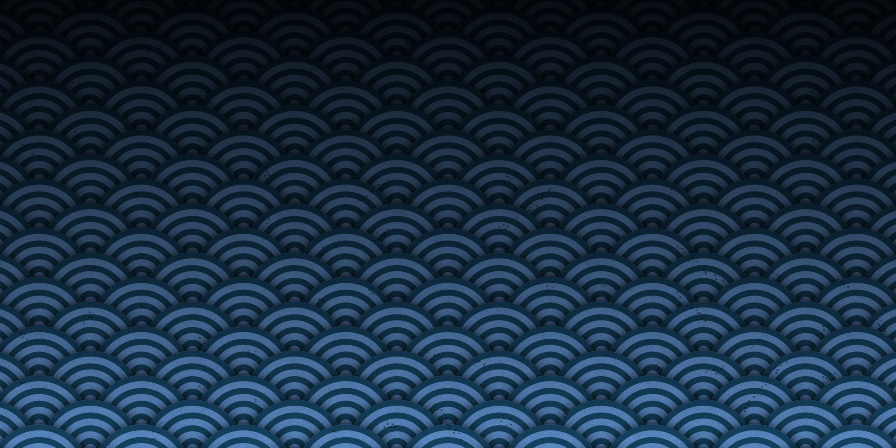
A WebGL 2 fragment shader for this pattern:

```glsl
#version 300 es
precision highp float;
// Overlapping wave scales (seigaiha) fading from night blue to pale blue.
// Rows are composited front to back; each scale has concentric bands and
// casts a soft shadow on the rows behind. Grain and sparse flecks add wear.
uniform vec2 u_resolution;
out vec4 fragColor;

vec2 hash22(vec2 p) {
    vec3 q = fract(p.xyx * vec3(0.1031, 0.1030, 0.0973));
    q += dot(q, q.yzx + 33.33);
    return fract((q.xx + q.yz) * q.zy);
}

// Cellular noise: distance to the nearest scattered point
float cellular(vec2 p) {
    float nearest = 2.0;
    for (int j = -1; j <= 1; j++)
        for (int i = -1; i <= 1; i++) {
            vec2 cell = floor(p) + vec2(i, j);
            nearest = min(nearest, length(cell + hash22(cell + 200.0) - p));
        }
    return nearest;
}

void main() {
    vec2 uv = gl_FragCoord.xy / u_resolution;
    vec2 p = gl_FragCoord.xy / u_resolution.y;
    p.x -= 0.5 * u_resolution.x / u_resolution.y;
    float pixel = 1.0 / u_resolution.y;

    const float period = 0.2281;
    const float radius = 0.114;
    const float rowStep = 0.05484;
    const float baseY = 0.3776;

    // Vertical colour fade
    vec3 bandColor = vec3(0.35, 0.53, 0.75) * mix(1.0, 0.1, uv.y);
    vec3 gapColor = mix(vec3(0.08, 0.26, 0.38), vec3(0.008, 0.02, 0.04), pow(uv.y, 0.85));

    // Scales, lowest row in front
    float firstRow = floor((p.y - radius - baseY) / rowStep);
    vec3 color = vec3(0.0);
    float uncovered = 1.0;
    float light = 1.0;
    for (int k = 0; k < 5; k++) {
        float row = firstRow + float(k);
        float shift = 0.5 * mod(row, 2.0);
        float dx = (fract(p.x / period + shift + 0.5) - 0.5) * period;
        float r = length(vec2(dx, p.y - baseY - row * rowStep));

        // Four light bands per scale
        float ring = fract(r * 4.0 / radius + 0.235) - 0.5;
        float edge = pixel * 4.0 / radius;
        float band = smoothstep(-0.5 * edge, 0.5 * edge, 0.265 - abs(ring));
        float cover = 1.0 - smoothstep(-0.5 * pixel, 0.5 * pixel, r - radius);

        color += uncovered * cover * light * mix(gapColor, bandColor, band);
        uncovered *= 1.0 - cover;
        light *= 1.0 - 0.5 * exp(-max(r - radius, 0.0) / 0.011);
    }

    // Paper grain, mottling and clustered dark flecks
    float grain = hash22(floor(p * 384.0) + 900.0).x - 0.5;
    float mottle = sin(p.x * 61.0 + 3.0 * sin(p.y * 47.0)) * sin(p.y * 73.0 + 2.0 * sin(p.x * 39.0));
    float patches = sin(p.x * 23.0 + 2.0 * sin(p.y * 17.0)) * sin(p.y * 29.0 + 3.0 * sin(p.x * 13.0));
    float fleck = 1.0 - smoothstep(0.12, 0.26, cellular(p * vec2(75.0, 105.0)));
    color *= 1.0 + 0.09 * grain + 0.02 * mottle;
    color *= 1.0 - 0.45 * fleck * smoothstep(0.86, 0.97, patches);

    // Slightly darker sides
    color *= 1.0 - 0.12 * pow(abs(uv.x * 2.0 - 1.0), 3.0) * uv.y;
    fragColor = vec4(color, 1.0);
}
```
